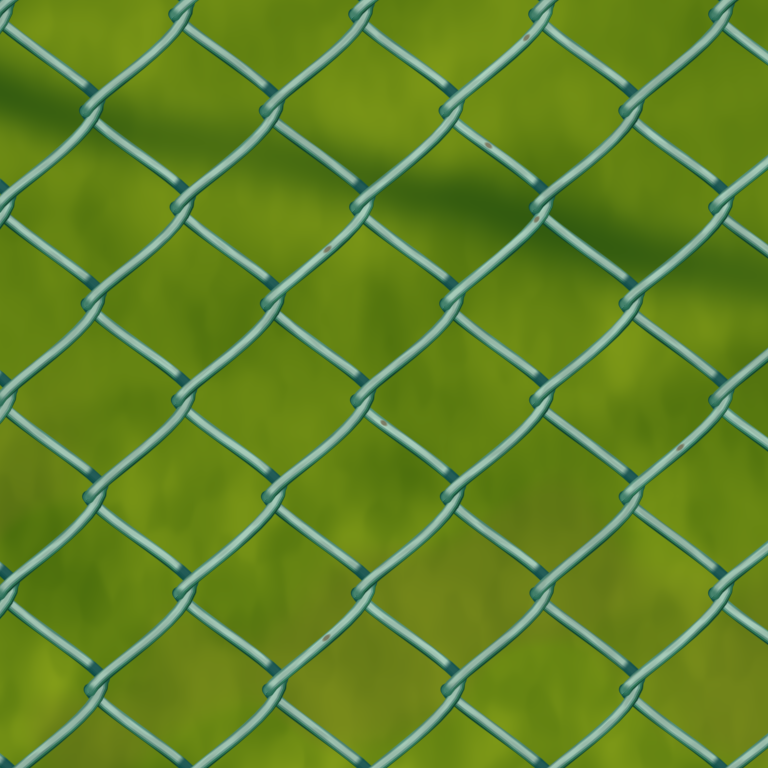
Write a WebGL 1 fragment shader that draws this pattern.

```glsl
precision highp float;

uniform vec2 u_resolution;

float hash(vec2 p) {
  return fract(sin(dot(p, vec2(41.3, 289.1))) * 4375.5);
}

// Cellular noise whose cells melt into soft blotches, about 0 to 1
float blotches(vec2 p) {
  vec2 cell = floor(p);
  float sum = 0.0, weight = 0.0;
  for (int y = -1; y <= 1; y++) {
    for (int x = -1; x <= 1; x++) {
      vec2 c = cell + vec2(x, y);
      vec2 d = c + vec2(hash(c), hash(c + 17.0)) - p;
      float w = exp(-4.0 * dot(d, d));
      sum += w * hash(c + 53.0);
      weight += w;
    }
  }
  return sum / weight;
}

// Out-of-focus lawn crossed by a slanting shadow
vec3 lawn(vec2 p) {
  float broad = blotches(p * vec2(5.0, 6.0)) - 0.5;
  float fine = blotches(p * vec2(19.0, 14.0) + 7.0) - 0.5;
  float blades = blotches(p * vec2(48.0, 26.0) + 31.0) - 0.5;
  float sharpness = mix(1.0, 0.45, smoothstep(0.1, 0.8, p.y));
  float tone = 0.16 * broad + sharpness * (0.16 * fine + 0.07 * blades);
  vec3 col = vec3(0.40, 0.52, 0.07) + tone * vec3(0.9, 0.75, 0.2);
  float dry = smoothstep(0.55, 0.85, blotches(p * 6.0 + 3.0)) * smoothstep(0.7, 0.2, p.y);
  col = mix(col, vec3(0.42, 0.46, 0.11), 0.5 * dry);
  float off = p.y - 0.893 + 0.26 * p.x + 0.012 * sin(p.x * 11.0) + 0.03 * broad;
  float shade = exp(-off * off / 0.0022) * (0.78 + 0.18 * cos(p.x * 8.0 + 0.6));
  return mix(col, vec3(0.19, 0.35, 0.06), shade);
}

// Cubic wire: signed offset from the centre line (upper side positive), position along
vec2 wire(vec2 p, vec2 a, vec2 b, vec2 c, vec2 d) {
  float nearest = 9.0;
  vec2 found = vec2(9.0, 0.0), start = a;
  for (int k = 1; k <= 12; k++) {
    float t = float(k) / 12.0, s = 1.0 - t;
    vec2 end = s * s * s * a + 3.0 * s * t * (s * b + t * c) + t * t * t * d;
    vec2 w = end - start, r = p - start;
    float h = clamp(dot(r, w) / dot(w, w), 0.0, 1.0);
    float gap = length(r - w * h);
    if (gap < nearest) {
      nearest = gap;
      found = vec2(w.x * r.y < w.y * r.x ? -gap : gap, t - (1.0 - h) / 12.0);
    }
    start = end;
  }
  return found;
}

// Plastic coating: pale face, dark underside, faint streaks
vec3 coating(float across, float along, float seed) {
  across += 0.1 * sin(along * 9.0 + seed * 6.3);
  vec3 col = mix(vec3(0.06, 0.27, 0.19), vec3(0.18, 0.46, 0.34), smoothstep(-1.0, -0.7, across));
  col = mix(col, vec3(0.41, 0.60, 0.54), smoothstep(-0.7, -0.4, across));
  col = mix(col, vec3(0.62, 0.76, 0.69), smoothstep(-0.4, -0.05, across));
  col = mix(col, vec3(0.31, 0.54, 0.47), smoothstep(0.5, 0.95, across));
  float streak = blotches(vec2(along * 12.0, across * 2.0) + seed * 90.0) - 0.5;
  return col * (0.98 + 0.07 * (seed - 0.5) + 0.14 * streak);
}

void main() {
  vec2 p = gl_FragCoord.xy / u_resolution;
  vec3 col = lawn(p);

  // Slight lean, then units of half the mesh width
  vec2 q = p - vec2(0.01 * (1.0 - p.y) * (0.9 - p.x), 0.0);
  q = (q - vec2(0.2383, 0.987)) / 0.1172;
  vec2 pitch = vec2(1.0, 1.072);
  vec2 g = q / pitch;
  vec2 cell = floor(0.5 * vec2(g.x + g.y, g.x - g.y));
  float radius = 0.064;
  float blur = 1.0 / (0.1172 * u_resolution.y);

  // Falling wires behind, rising wires in front
  for (int layer = 0; layer < 2; layer++) {
    for (int i = -1; i <= 1; i++) {
      for (int j = -1; j <= 1; j++) {
        vec2 id = cell + vec2(i, j);
        vec2 r = q - vec2(id.x + id.y, id.x - id.y) * pitch;
        vec2 hit;
        if (layer == 0) {
          hit = wire(r, vec2(-0.1, -0.045), vec2(-0.045, -0.2), vec2(0.91, -0.78), vec2(1.065, -1.0));
        } else {
          hit = wire(r, vec2(-0.09, -0.055), vec2(0.0, 0.13), vec2(1.09, 0.78), vec2(1.055, 1.145));
        }
        float cover = 1.0 - smoothstep(radius - blur, radius + blur, abs(hit.x));
        if (cover > 0.0) {
          float seed = hash(id + float(layer) * 29.0);
          vec3 paint = coating(hit.x / radius, hit.y, seed);
          // Shade where wires hook around each other
          if (layer == 0) {
            float hidden = max(1.0 - smoothstep(0.1, 0.22, hit.y), smoothstep(0.79, 0.84, hit.y));
            paint = mix(paint, vec3(0.05, 0.29, 0.28), 0.85 * hidden);
          } else {
            float bend = max(1.0 - smoothstep(0.0, 0.11, hit.y), 0.8 * smoothstep(0.9, 1.0, hit.y));
            paint = mix(paint, vec3(0.16, 0.43, 0.34), 0.75 * bend);
          }
          // Rare chip in the coating
          float chip = length(vec2(hit.y - 0.2 - 0.6 * fract(seed * 37.0), hit.x - 0.02));
          float worn = step(0.85, seed) * (1.0 - smoothstep(0.012, 0.012 + 2.0 * blur, chip));
          paint = mix(paint, vec3(0.42, 0.36, 0.25), 0.7 * worn);
          col = mix(col, paint, cover);
        }
      }
    }
  }
  gl_FragColor = vec4(col, 1.0);
}
```
